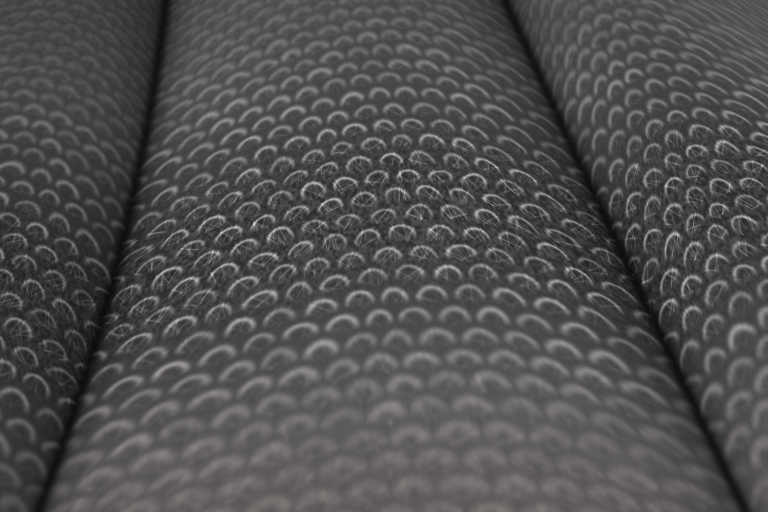
Write a WebGL 2 fragment shader that draws this texture.

```glsl
#version 300 es
precision highp float;
// Padded knit fabric in three bulging panels, split by two dark curved seams.
// Panel coordinates follow seams and bulges; staggered arched stitches with
// loose fibres fill them, softened away from a curved band of focus.

uniform vec2 u_resolution;
out vec4 fragColor;

const float COLUMNS = 14.0;     // stitches across the middle panel
const float ROW_DENSITY = 31.6;
const float HORIZON = 1.75;
const float ROW_ASPECT = 0.53;  // row spacing over stitch width
const float FOCUS_HEIGHT = 0.6;

// Sine-free hashes
float hash12(vec2 p) {
  vec3 a = fract(vec3(p.xyx) * 0.1031);
  a += dot(a, a.yzx + 33.33);
  return fract((a.x + a.y) * a.z);
}

vec3 hash32(vec2 p) {
  vec3 a = fract(vec3(p.xyx) * vec3(0.1031, 0.103, 0.0973));
  a += dot(a, a.yxz + 33.33);
  return fract((a.xxy + a.yzz) * a.zyx);
}

float valueNoise(vec2 p) {
  vec2 i = floor(p), f = fract(p);
  f = f * f * (3.0 - 2.0 * f);
  return mix(mix(hash12(i), hash12(i + vec2(1, 0)), f.x),
             mix(hash12(i + vec2(0, 1)), hash12(i + vec2(1, 1)), f.x), f.y);
}

float segmentDistance(vec2 p, vec2 a, vec2 b) {
  vec2 ab = b - a;
  return length(p - a - ab * clamp(dot(p - a, ab) / dot(ab, ab), 0.0, 1.0));
}

float softLine(float d, float width) {
  return exp(-d * d / (width * width));
}

float leftSeam(float y) { return 0.075 + 0.38 * y - 0.13 * y * y; }
float rightSeam(float y) { return 1.456 - 0.485 * y + 0.015 * y * y; }

// How far a row sinks below the crest of its panel; t is 0 and 1 at the seams
float rowSag(float t) {
  if (t < 0.0) return 0.14 + 1.1 * (t + 0.35) * (t + 0.35);
  if (t > 1.0) return 1.4 * (t - 1.35) * (t - 1.35) - 0.02;
  float d = t - 0.65;
  return (d > 0.0 ? 0.85 : 0.42) * d * d;
}

// Bright arches (x) and loose fibres (y) of the staggered stitches
vec2 stitches(vec2 c, float archWidth, float fibreWidth) {
  vec2 light = vec2(0.0);
  for (int j = -1; j <= 1; j++) {
    float row = floor(c.y + 0.5) + float(j);
    float shift = 0.5 * mod(row, 2.0);
    float column = floor(c.x - shift + 0.5);
    vec2 id = vec2(column, row) + 80.0;
    vec2 q = vec2(c.x - shift - column, (c.y - row) * ROW_ASPECT);
    float ring = abs(length(q / vec2(0.34, 0.27)) - 1.0) * 0.3;
    float upper = smoothstep(-0.14, 0.16, q.y);
    light.x += softLine(ring, archWidth) * upper * (0.75 + 0.5 * hash12(id));
    for (int k = 0; k < 6; k++) {
      vec3 h = hash32(id * 1.37 + float(k) * 19.7);
      float angle = 0.15 + 2.85 * h.x;
      vec2 root = vec2((h.y - 0.5) * 0.5, -0.16 + 0.12 * h.z);
      vec2 tip = vec2(0.42 * cos(angle), 0.32 * sin(angle));
      light.y += softLine(segmentDistance(q, root, tip), fibreWidth) * (0.3 + 0.7 * h.z);
    }
  }
  return light;
}

// Shadow beside a seam, with a separate reach on each side
float seamShadow(float d, float reachLeft, float reachRight) {
  float reach = d < 0.0 ? reachLeft : reachRight;
  return (1.0 - 0.55 * exp(-abs(d) / reach)) * (1.0 - 0.6 * softLine(d, 0.012));
}

void main() {
  vec2 p = gl_FragCoord.xy / u_resolution;
  p.x *= 1.5;

  // Panel coordinates
  float xl = leftSeam(p.y), xr = rightSeam(p.y);
  float t = (p.x - xl) / (xr - xl);
  float height = p.y + rowSag(t);
  vec2 cloth = vec2(t * COLUMNS, -ROW_DENSITY * log(max(HORIZON - height, 0.2)));
  cloth += 0.22 * (vec2(valueNoise(cloth * 0.9), valueNoise(cloth * 0.9 + 37.0)) - 0.5);

  // Focus and stitch light
  float defocus = abs(height - FOCUS_HEIGHT);
  float blur = smoothstep(0.03, 0.5, defocus);
  float crisp = 1.0 - smoothstep(0.03, 0.22, defocus);
  float pixel = COLUMNS / ((xr - xl) * u_resolution.y);
  vec2 light = stitches(cloth, max(0.045, 0.7 * pixel) + 0.12 * blur,
                        max(0.02, 0.5 * pixel) + 0.05 * blur);
  float grain = valueNoise(cloth * vec2(13.0, 7.0)) - 0.5;
  float weave = mix(0.58, 0.84, blur) + mix(0.85, 0.24, blur) * light.x
              + mix(0.06, 0.42, crisp) * light.y + mix(0.06, 0.4, crisp) * grain;

  // Broad light over the panels
  float shade = seamShadow(p.x - xl, 0.075, 0.03) * seamShadow(p.x - xr, 0.065, 0.035);
  shade *= mix(0.85, 1.0, smoothstep(-0.08, 0.08, t));
  shade *= 1.0 - 0.13 * smoothstep(0.75, 1.0, p.y);
  shade *= 1.0 + 0.08 * softLine(length(p - vec2(0.78, 0.5)), 0.45);

  vec3 yarn = mix(vec3(0.37, 0.365, 0.375), vec3(0.385, 0.375, 0.37), 1.0 - p.y);
  vec3 colour = yarn * weave * shade + 0.015;
  fragColor = vec4(clamp(colour, 0.0, 1.0), 1.0);
}
```
